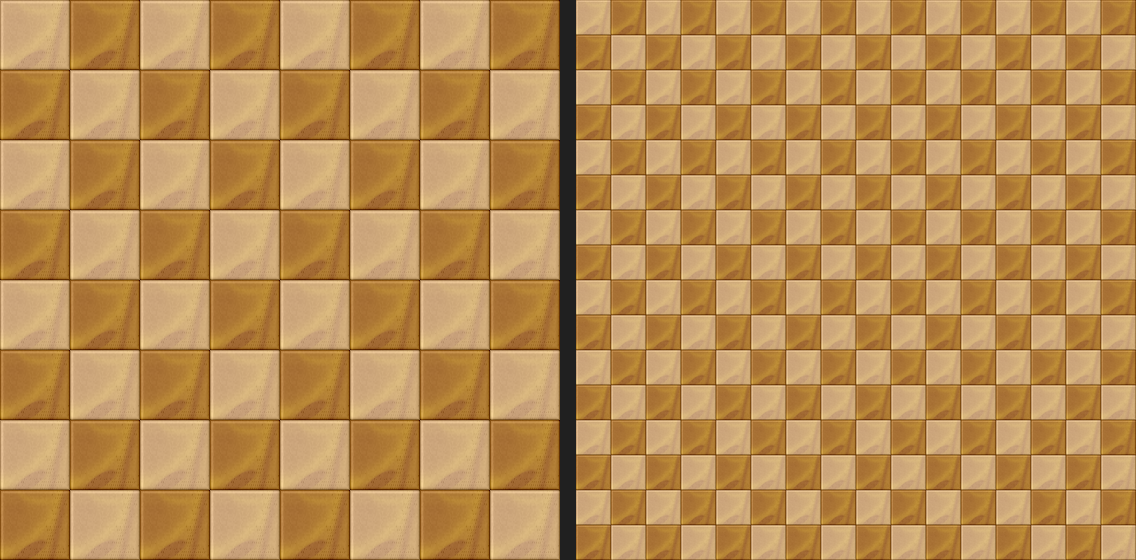
Left, the tile; right, the same tile 2 across and 2 down.
Give the GLSL for this pattern, as a Shadertoy shader.

```glsl
// Checkerboard of bevelled satin tiles in pale and dark gold, with soft folds and fine stitches.
#define TILES 8.0
#define PALE_ROSE vec3(0.785, 0.630, 0.480)
#define PALE_GOLD vec3(0.865, 0.735, 0.495)
#define DARK_ROSE vec3(0.635, 0.415, 0.205)
#define DARK_GOLD vec3(0.755, 0.570, 0.215)
#define SEAM_WIDTH 0.013
#define BEVEL_WIDTH 0.032
#define SEAM_DEPTH 0.27
#define STITCH_GRID vec2(34.0, 22.0)
#define STITCH_DEPTH 0.11
#define GRAIN 0.035

float hash(vec2 p) {
    return fract(sin(dot(p, vec2(127.1, 311.7))) * 43758.5453);
}

float noise(vec2 p) {
    vec2 i = floor(p), f = fract(p);
    f = f * f * (3.0 - 2.0 * f);
    return mix(mix(hash(i), hash(i + vec2(1, 0)), f.x),
               mix(hash(i + vec2(0, 1)), hash(i + vec2(1, 1)), f.x), f.y);
}

float ridge(float d, float width) {
    return exp(-d * d / (width * width));
}

// Lower edge of the broad fold
float foldLine(float x) {
    return 0.07 + 0.2 * x + 0.7 * x * x;
}

// Sheen of the cloth: 0 is rose, 1 is gold
float sheen(vec2 p) {
    float s = 0.30 + 0.22 * smoothstep(0.15, 0.75, p.x);
    s -= 0.16 * ridge(length((p - vec2(0.2, 0.6)) * vec2(1.0, 0.7)), 0.26);
    // Broad fold, rising from the lower left and then steeply to the top
    float rise = p.y - foldLine(p.x);
    s += 0.40 * ridge(rise, rise > 0.0 ? 0.15 : 0.07) * smoothstep(0.85, 0.55, p.x);
    s += 0.32 * ridge(p.x - 0.60 - 0.27 * p.y, 0.075) * smoothstep(0.2, 0.55, p.y);
    // Crease hanging from the top edge
    float crease = p.y - 0.84 - 0.9 * pow(max(0.55 - p.x, 0.0), 2.0) * 1.6;
    s += 0.30 * ridge(crease, 0.055) * smoothstep(0.12, 0.35, p.x) * smoothstep(0.95, 0.6, p.x);
    // Rose pleat on the right
    s -= 0.50 * ridge(p.x - 0.74 - 0.20 * p.y, 0.055);
    // Tilted hollow near the bottom
    vec2 q = mat2(0.85, -0.53, 0.53, 0.85) * (p - vec2(0.45, 0.14));
    float hollow = length(q / vec2(0.25, 0.09));
    s -= 0.55 * smoothstep(1.15, 0.75, hollow);
    // Bright lower left corner
    s += 0.35 * ridge(length(p - vec2(0.04, 0.07)), 0.13);
    return clamp(s + 0.10 * (noise(p * 7.0) - 0.5), 0.0, 1.1);
}

// Short slanted dashes scattered along the folds
float stitches(vec2 p, float pixel) {
    vec2 g = (p - vec2(0.25 * p.y, 0.0)) * STITCH_GRID;
    vec2 cell = floor(g);
    vec2 d = abs(fract(g) - 0.5) / STITCH_GRID;
    float dash = smoothstep(pixel, -pixel, d.x - 0.003)
               * smoothstep(pixel, -pixel, d.y - 0.014);
    float zone = ridge(p.x - 0.66 - 0.23 * p.y, 0.11)
               + 0.7 * ridge(p.y - 0.08, 0.09) * smoothstep(0.05, 0.3, p.x);
    return dash * step(hash(cell + 3.0), 0.6 * zone);
}

// Dark seam with a lit top left and a shaded bottom right
float bevel(vec2 p) {
    vec2 low = p, high = 1.0 - p;
    float lit = min(low.x, high.y);
    float shade = min(low.y, high.x);
    float b = 0.10 * ridge(lit - 0.032, 0.018);
    b -= 0.75 * SEAM_DEPTH * ridge(lit, SEAM_WIDTH);
    b -= SEAM_DEPTH * ridge(shade, SEAM_WIDTH);
    return b - 0.12 * ridge(shade, BEVEL_WIDTH);
}

void mainImage(out vec4 fragColor, in vec2 fragCoord) {
    vec2 board = fragCoord / iResolution.xy * TILES;
    vec2 tile = floor(board);
    vec2 p = fract(board);
    float pixel = 0.7 * TILES / iResolution.y;

    float pale = mod(tile.x + tile.y, 2.0);
    vec3 rose = mix(DARK_ROSE, PALE_ROSE, pale);
    vec3 gold = mix(DARK_GOLD, PALE_GOLD, pale);
    vec3 color = mix(rose, gold, sheen(p));

    // Weave grain and stitches
    color += GRAIN * (noise(p * vec2(60.0, 42.0)) - 0.5);
    color -= STITCH_DEPTH * stitches(p, pixel) * mix(1.0, 0.8, pale);

    color += bevel(p);
    fragColor = vec4(clamp(color, 0.0, 1.0), 1.0);
}
```
